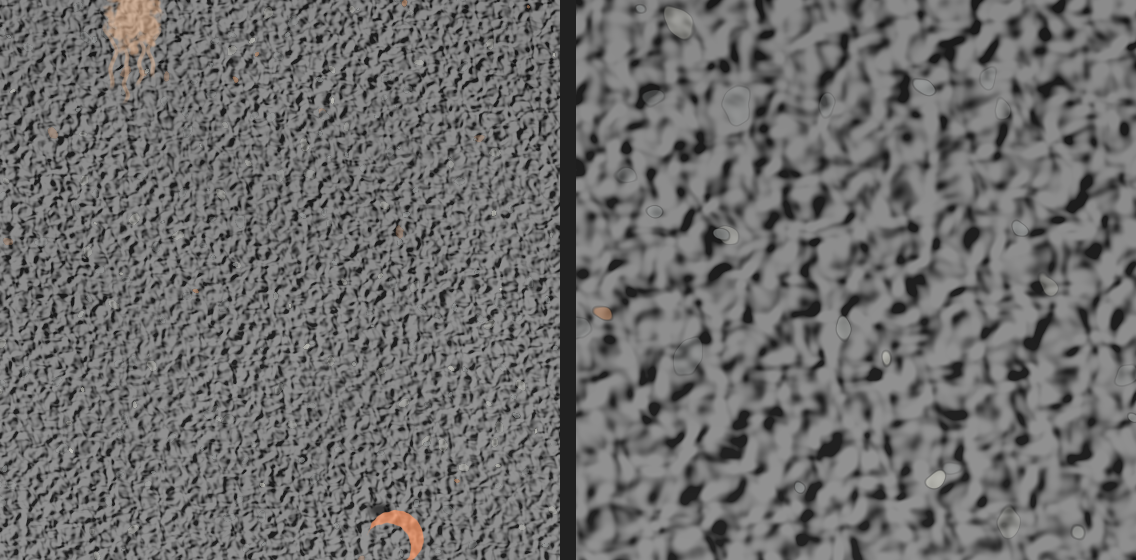
Left, the full canvas; right, a detail of the centre.
This texture is drawn by a WebGL 1 fragment shader. Its source:

```glsl
precision highp float;
uniform vec2 u_resolution;

const vec3 SAND = vec3(0.74, 0.61, 0.51);
const vec3 LEAF = vec3(0.82, 0.54, 0.40);
const vec3 PALE_STONE = vec3(0.70, 0.70, 0.67);
const vec3 GREY_STONE = vec3(0.54, 0.55, 0.55);
const vec3 RUSTY_STONE = vec3(0.64, 0.48, 0.37);

float hash(vec2 p) {
  vec3 q = fract(p.xyx * 0.1031);
  q += dot(q, q.yzx + 33.33);
  return fract((q.x + q.y) * q.z);
}

vec2 gradient(vec2 cell) {
  float angle = 6.2832 * hash(cell + 17.0);
  return vec2(cos(angle), sin(angle));
}

float gradientNoise(vec2 p) {
  vec2 i = floor(p), f = p - i;
  vec2 w = f * f * f * (f * (f * 6.0 - 15.0) + 10.0);
  vec2 e = vec2(1.0, 0.0);
  float bottom = mix(dot(gradient(i), f), dot(gradient(i + e), f - e), w.x);
  float top = mix(dot(gradient(i + e.yx), f - e.yx), dot(gradient(i + 1.0), f - 1.0), w.x);
  return mix(bottom, top, w.y);
}

// Rough stone surface, coarse lumps to fine grit
float surfaceHeight(vec2 p) {
  return 0.7 * gradientNoise(p * 34.0 + 5.0)
       + gradientNoise(p * 72.0 + 40.0)
       + 0.5 * gradientNoise(p * 140.0 + 90.0);
}

// Slope toward the light, scaled to roughly unit deviation
float relief(vec2 p, vec2 lightStep) {
  vec2 warp = vec2(gradientNoise(p * 45.0 + 300.0), gradientNoise(p * 45.0 + 500.0));
  vec2 q = p + 0.006 * warp;
  return (surfaceHeight(q + lightStep) - surfaceHeight(q - lightStep)) / 0.27;
}

// Flat bright faces, falling quickly into dark crevices
float asphaltTone(float slope) {
  float z = clamp(slope, -2.1, 1.7);
  return 0.466 + 0.104 * z - 0.030 * z * z;
}

// Scattered stone chips: colour and coverage
vec4 stoneChips(vec2 p, float density, float share, vec2 sizes, float seed) {
  vec2 cell = floor(p * density);
  vec4 chip = vec4(0.0);
  for (int y = -1; y <= 1; y++) {
    for (int x = -1; x <= 1; x++) {
      vec2 id = cell + vec2(float(x), float(y)) + seed;
      vec2 centre = (id - seed + vec2(hash(id + 3.0), hash(id + 7.0))) / density;
      float angle = 3.1416 * hash(id + 11.0);
      vec2 axis = vec2(cos(angle), sin(angle));
      vec2 d = p - centre;
      vec2 local = vec2(dot(d, axis), 1.5 * dot(d, vec2(-axis.y, axis.x)));
      float radius = mix(sizes.x, sizes.y, hash(id + 19.0));
      float edge = length(local) + 0.004 * gradientNoise(p * 110.0);
      float cover = smoothstep(radius + 0.0012, radius - 0.0012, edge);
      cover *= step(hash(id + 29.0), share);
      float kind = hash(id + 37.0);
      vec3 tint = mix(GREY_STONE, PALE_STONE, smoothstep(0.45, 0.85, kind));
      tint = mix(tint, RUSTY_STONE, step(0.92, kind));
      chip = mix(chip, vec4(tint, 1.0), cover);
    }
  }
  return chip;
}

// Spilled sand with thin trails running down from it
float sandCover(vec2 p, vec2 centre) {
  float ragged = gradientNoise(p * 38.0) + 0.6 * gradientNoise(p * 95.0);
  float spill = length((p - centre) / vec2(0.048, 0.070)) + 0.55 * ragged;
  float cover = 0.9 * smoothstep(1.1, 0.7, spill);
  for (int i = 0; i < 4; i++) {
    float n = float(i);
    float x = centre.x - 0.042 + 0.026 * n + 0.024 * gradientNoise(vec2(p.y * 28.0, n * 7.3 + 0.4));
    float end = centre.y - 0.17 + 0.06 * hash(vec2(n, 4.0));
    float span = smoothstep(end, end + 0.015, p.y) * smoothstep(centre.y, centre.y - 0.04, p.y);
    float trail = smoothstep(0.0055, 0.002, abs(p.x - x));
    cover = max(cover, 0.65 * trail * span);
  }
  return cover;
}

// Signed distance to a curled leaf scrap
float crescent(vec2 p, float outer, float inner, vec2 offset) {
  return max(length(p) - outer, inner - length(p - offset));
}

void main() {
  vec2 p = gl_FragCoord.xy / min(u_resolution.x, u_resolution.y);

  // Asphalt, with light raking across the slanted crevices
  float roughness = 1.0 + 0.3 * gradientNoise(p * 5.0 + 60.0);
  float slope = relief(p, vec2(-0.0028, 0.0016)) * roughness;
  float patches = 0.03 * gradientNoise(p * 4.0 + 20.0) + 0.02 * (0.5 - p.y);
  vec3 color = vec3(asphaltTone(slope) + patches);

  // Broad worn stones and small bright chips
  vec4 worn = stoneChips(p, 26.0, 0.22, vec2(0.006, 0.012), 100.0);
  color = mix(color, worn.rgb + 0.03 * slope, 0.45 * worn.a);
  vec4 bright = stoneChips(p, 22.0, 0.16, vec2(0.003, 0.007), 400.0);
  color = mix(color, bright.rgb + 0.03 * slope, 0.8 * bright.a);

  // Sand stain
  float sand = sandCover(p, vec2(0.24, 0.975));
  color = mix(color, SAND + 0.035 * slope, sand);

  // Leaf scrap and its shadow
  vec2 leafPoint = p - vec2(0.706, 0.039);
  float shadow = smoothstep(0.026, 0.006, length((leafPoint - vec2(-0.027, 0.050)) * vec2(0.8, 1.4)));
  color *= 1.0 - 0.6 * shadow;
  float leaf = crescent(leafPoint, 0.0495, 0.0417, vec2(-0.0147)) + 0.003 * gradientNoise(p * 80.0);
  vec3 leafColor = LEAF + 0.12 * gradientNoise(p * 60.0) + 0.02 * slope;
  color = mix(color, leafColor, smoothstep(0.0015, -0.0015, leaf));

  gl_FragColor = vec4(clamp(color, 0.0, 1.0), 1.0);
}
```
